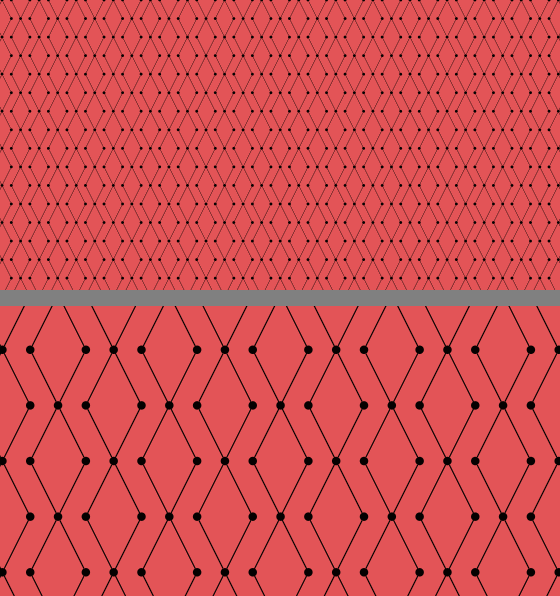
Top, the full canvas; bottom, a detail of the centre.
Write a WebGL 2 fragment shader that draws this pattern.

```glsl
#version 300 es
precision highp float;
// Columns of thin-lined chained diamonds, staggered by half, with black dots at every joint.

uniform vec2 u_resolution;
out vec4 outColor;

const vec3 CORAL = vec3(0.89, 0.33, 0.34);
const vec3 INK = vec3(0.02, 0.005, 0.005);
const float COLUMNS = 30.2;       // diamond columns across the canvas width
const float FIRST_COLUMN = 0.11;  // centre of the first column, in column widths
const float LINE_WIDTH = 0.021;   // in column widths
const float DOT_RADIUS = 0.076;   // in column widths

// Share of a pixel covered by a line, exact even when it is thinner than the pixel.
float lineCoverage(float dist, float width, float pixel) {
    float near = max(dist - 0.5 * pixel, -0.5 * width);
    float far = min(dist + 0.5 * pixel, 0.5 * width);
    return clamp((far - near) / pixel, 0.0, 1.0);
}

void main() {
    // Grid units: one column wide, one row tall, measured from the top left.
    float pixel = COLUMNS / u_resolution.x;
    vec2 grid = vec2(gl_FragCoord.x, u_resolution.y - gl_FragCoord.y) * pixel;
    grid.x -= FIRST_COLUMN;

    // Fold into one column; odd columns shift by one row.
    float column = floor(grid.x + 0.5);
    vec2 cell = vec2(grid.x - column, mod(grid.y + column + 1.0, 2.0) - 1.0);
    vec2 folded = abs(cell);

    // Diamond sides, crossing at the cell centre.
    float sideDist = abs(2.0 * folded.x - folded.y) / sqrt(5.0);
    float ink = lineCoverage(sideDist, LINE_WIDTH, pixel);

    // Dots on the crossings and on the side corners shared by neighbours.
    float crossingDist = length(cell);
    float cornerDist = length(vec2(folded.x - 0.5, fract(grid.y + 0.5) - 0.5));
    float dotDist = min(crossingDist, cornerDist) - DOT_RADIUS;
    ink = max(ink, clamp(0.5 - dotDist / pixel, 0.0, 1.0));

    outColor = vec4(mix(CORAL, INK, ink), 1.0);
}
```
